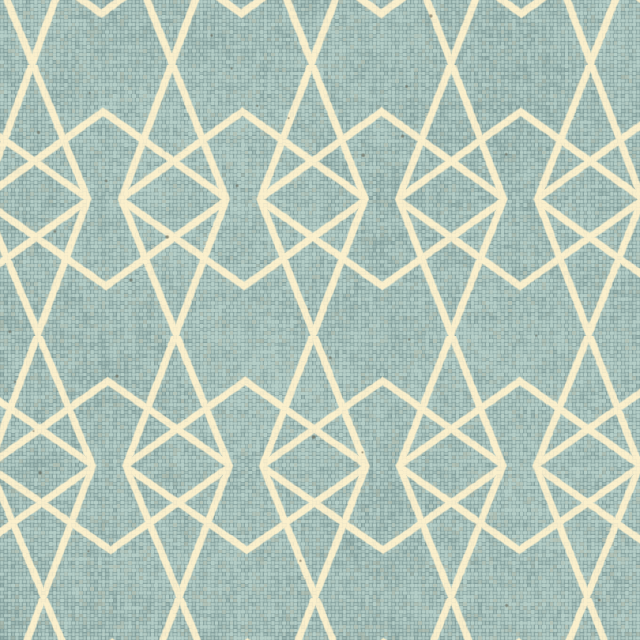
Write a Shadertoy shader that draws this pattern.

```glsl
float hash(vec2 p) {
    return fract(sin(dot(p, vec2(127.1, 311.7))) * 43758.5453);
}

float valueNoise(vec2 p) {
    vec2 i = floor(p), f = fract(p);
    f = f * f * (3.0 - 2.0 * f);
    return mix(mix(hash(i), hash(i + vec2(1, 0)), f.x),
               mix(hash(i + vec2(0, 1)), hash(i + vec2(1, 1)), f.x), f.y);
}

// Distance to the diamond and zigzag centre lines; p is folded into one quarter cell
float latticeDistance(vec2 p) {
    float diamond = dot(p - vec2(0.0814, 0.0), normalize(vec2(0.2083, 0.0814)));
    float scale = inversesqrt(1.0 + 0.703 * 0.703);
    float rising = abs(p.y - 0.0586 - 0.703 * p.x) * scale;
    float falling = abs(p.y - 0.0586 + 0.703 * p.x) * scale;
    return min(abs(diamond), min(rising, max(falling, diamond)));
}

// Cloth brightness: plain weave with dark gaps and uneven threads
float weave(vec2 p) {
    vec2 t = p * 170.0;
    vec2 id = floor(t);
    vec2 profile = abs(sin(3.14159 * t));
    float over = mod(id.x + id.y, 2.0);
    float body = mix(profile.x, profile.y, 0.3 + 0.4 * over);
    float slub = mix(valueNoise(vec2(id.x * 7.3, t.y * 0.2)),
                     valueNoise(vec2(t.x * 0.2, id.y * 5.7 + 90.0)), over);
    return 0.5 * body + 0.3 * slub + 0.2 * hash(id);
}

// Sparse dark flecks, at most one per grid square
float flecks(vec2 p, float blur) {
    vec2 g = p * 26.0;
    vec2 id = floor(g);
    vec2 centre = 0.2 + 0.6 * vec2(hash(id + 3.1), hash(id + 8.7));
    float radius = mix(0.0012, 0.0028, hash(id + 5.3));
    float d = length(fract(g) - centre) / 26.0;
    return step(0.955, hash(id + 1.9)) * (1.0 - smoothstep(radius - blur, radius + blur, d));
}

void mainImage(out vec4 fragColor, in vec2 fragCoord) {
    vec2 uv = fragCoord / iResolution.xy;
    float blur = 0.0005 + 0.8 / iResolution.y;

    // Cells shrink slightly towards the bottom
    float down = 1.0 - uv.y;
    float fromNode = down - 0.1016;
    vec2 cell = vec2((uv.x - 0.705) / (0.2188 - 0.007 * down),
                     fromNode * (2.3258 + 0.0892 * fromNode));
    vec2 p = vec2(abs(fract(cell.x + 0.5) - 0.5) * 0.215,
                  abs(fract(cell.y) - 0.492) * 0.4167);

    // Printed lines with a slightly ragged edge
    float cloth = weave(uv);
    float d = latticeDistance(p) + (valueNoise(uv * 190.0) - 0.5) * 0.0012;
    float ink = 1.0 - smoothstep(0.0055 - blur, 0.0055 + blur, d);

    // Dyed ground with soft patches of fading
    float fade = valueNoise(uv * 5.0) * 0.6 + valueNoise(uv * 17.0) * 0.4;
    float tone = smoothstep(0.15, 0.85, cloth + (fade - 0.5) * 0.14);
    vec3 ground = mix(vec3(0.51, 0.62, 0.61), vec3(0.71, 0.81, 0.785), tone);
    float warmth = smoothstep(0.8, 1.0, hash(floor(uv * 170.0) + 41.0));
    ground = mix(ground, vec3(0.70, 0.73, 0.66), 0.5 * warmth);

    vec3 cream = mix(vec3(0.93, 0.90, 0.78), vec3(0.985, 0.94, 0.80), smoothstep(0.2, 0.7, cloth));
    vec3 color = mix(ground, cream, ink);
    color = mix(color, vec3(0.38, 0.37, 0.31), 0.6 * flecks(uv, blur));
    fragColor = vec4(color, 1.0);
}
```
